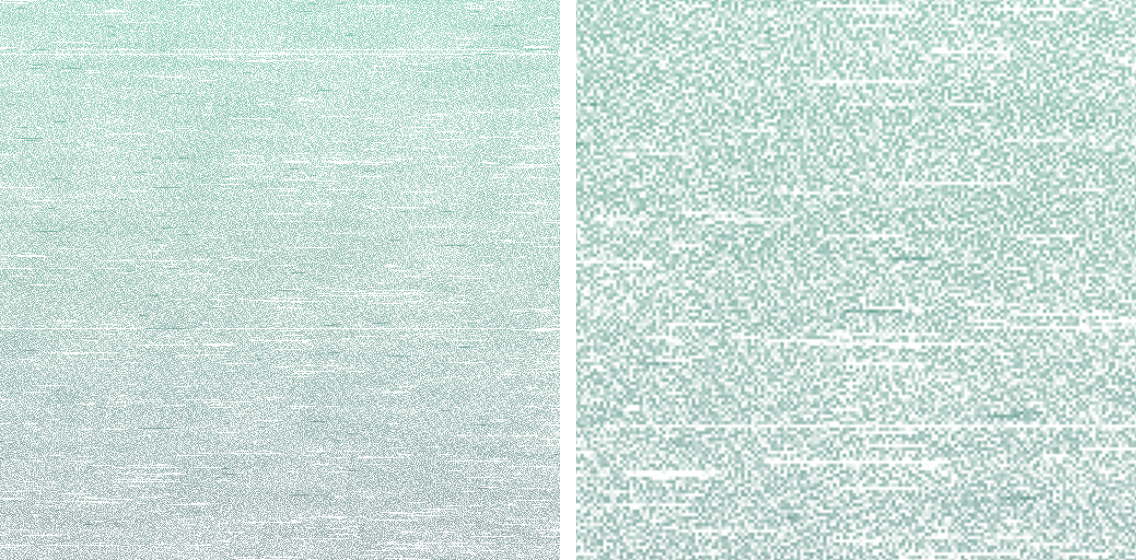
Left, the full canvas; right, a detail of the centre.
Write a three.js fragment shader that draws this texture.

```glsl
// Fine mint-to-slate grain on white paper, broken by thin horizontal streaks.
// Each grain is mildly high-passed hash noise over a faint mottle; stretched
// row noise lifts some runs to white and sinks a few to solid ink.

#define GRAINS 512.0
#define PAPER vec3(0.995, 1.0, 0.995)
#define INK_TOP vec3(0.30, 0.70, 0.56)
#define INK_BOTTOM vec3(0.30, 0.44, 0.44)
#define INK_START 0.23
#define INK_GAIN 1.55
#define EVENNESS 0.15
#define MOTTLE 0.14
#define STREAK_SCALE 10.0
#define STREAK_LIFT 0.6
#define SEAM_HIGH 0.903
#define SEAM_LOW 0.414

varying vec2 vUv;

float hash(vec2 p) {
  return fract(sin(dot(p, vec2(12.9898, 78.233))) * 43758.5453);
}

// Value noise along x, independent for every row
float rowNoise(float x, float row) {
  float i = floor(x);
  float f = smoothstep(0.0, 1.0, x - i);
  return mix(hash(vec2(i, row)), hash(vec2(i + 1.0, row)), f);
}

float noise(vec2 p) {
  float row = floor(p.y);
  float f = smoothstep(0.0, 1.0, p.y - row);
  return mix(rowNoise(p.x, row), rowNoise(p.x, row + 1.0), f);
}

// One where the cell row is the row holding height y
float onRow(float row, float y) {
  return 1.0 - step(0.5, abs(row - floor(y * GRAINS)));
}

// Positive in white streaks, negative in dark ones
float streakBias(vec2 cell) {
  vec2 uv = cell / GRAINS;
  float shift = 40.0 * hash(vec2(cell.y, 7.3));
  float n = 0.65 * rowNoise(uv.x * STREAK_SCALE + shift, cell.y + 0.37)
          + 0.35 * rowNoise(uv.x * STREAK_SCALE * 4.0 + shift, cell.y + 0.71);
  float cluster = 0.22 * (noise(uv * vec2(4.0, 36.0) + 91.0) - 0.5);
  float white = smoothstep(0.77, 0.89, n + cluster);
  float dark = 1.0 - smoothstep(0.04, 0.11, n + 0.5 * cluster);

  // Seams run the full width: a bright and a broken row above, one row below
  float seam = onRow(cell.y, SEAM_HIGH)
             + 0.8 * onRow(cell.y, SEAM_HIGH + 4.0 / GRAINS)
             + 0.8 * onRow(cell.y, SEAM_LOW);
  white = max(white, seam * smoothstep(0.2, 0.4, n));
  dark = max(dark, seam * (1.0 - smoothstep(0.15, 0.3, n)));
  return STREAK_LIFT * (white - dark);
}

// Faint patches, drawn out sideways at two sizes
float mottle(vec2 uv) {
  return MOTTLE * (noise(uv * vec2(9.0, 60.0) + 17.0) - 0.5)
       + 0.6 * MOTTLE * (noise(uv * vec2(5.0, 9.0) + 53.0) - 0.5);
}

// Ink amount of one grain, from 0 to 1
float grainInk(vec2 cell) {
  vec2 d = vec2(1.0, 0.0);
  float around = hash(cell + d.xy) + hash(cell - d.xy)
               + hash(cell + d.yx) + hash(cell - d.yx);
  float level = hash(cell) - 0.5 - EVENNESS * (around - 2.0);
  level += streakBias(cell) + mottle(cell / GRAINS);
  return 1.0 - exp(-INK_GAIN * max(INK_START - level, 0.0));
}

void main() {
  // Blend the four nearest grains for soft edges
  vec2 p = vUv * GRAINS - 0.5;
  vec2 cell = floor(p);
  vec2 f = smoothstep(0.0, 1.0, p - cell);
  float lower = mix(grainInk(cell), grainInk(cell + vec2(1.0, 0.0)), f.x);
  float upper = mix(grainInk(cell + vec2(0.0, 1.0)), grainInk(cell + 1.0), f.x);
  float ink = mix(lower, upper, f.y);

  vec3 inkColor = mix(INK_BOTTOM, INK_TOP, vUv.y);
  gl_FragColor = vec4(mix(PAPER, inkColor, ink), 1.0);
}
```
